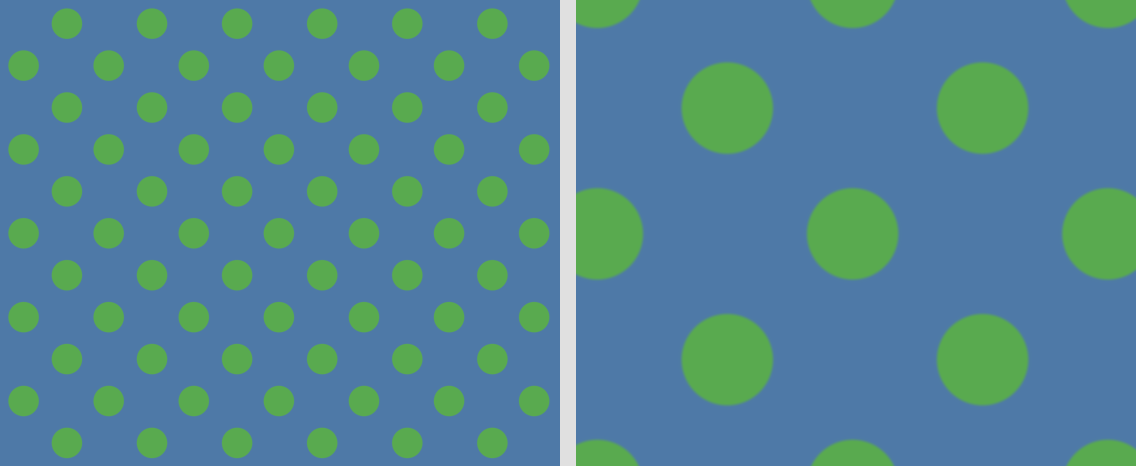
Left, the full canvas; right, a detail of the centre.
This pattern is drawn by a WebGL 1 fragment shader. Its source:

```glsl
precision highp float;
// Staggered green polka dots on a flat blue ground.

uniform vec2 u_resolution;

// All lengths are fractions of the canvas width.
const vec2 PITCH = vec2(0.15195, 0.07487);
const vec2 FIRST_DOT = vec2(0.1195, 0.0412);
const float ODD_ROW_SHIFT = 0.0746;
const float DOT_RADIUS = 0.0272;
const float EDGE_SOFTNESS = 0.0014;
const float FRINGE_WIDTH = 0.0032;
const float FRINGE_STRENGTH = 0.12;

const vec3 GROUND_BLUE = vec3(0.306, 0.475, 0.655);
const vec3 DOT_GREEN = vec3(0.349, 0.667, 0.310);

// Vector from the nearest dot centre; every second row is shifted sideways.
vec2 staggeredCell(vec2 p, vec2 pitch, float shift) {
  float row = floor(p.y / pitch.y + 0.5);
  p.x -= shift * mod(row, 2.0);
  float column = floor(p.x / pitch.x + 0.5);
  return p - vec2(column * pitch.x, row * pitch.y);
}

float circleDistance(vec2 p, float radius) {
  return length(p) - radius;
}

float softFill(float dist, float softness) {
  return 1.0 - smoothstep(-softness, softness, dist);
}

void main() {
  vec2 p = gl_FragCoord.xy / u_resolution.x;
  vec2 cell = staggeredCell(p - FIRST_DOT, PITCH, ODD_ROW_SHIFT);
  float dist = circleDistance(cell, DOT_RADIUS);

  // Solid dot with a faint fringe just outside its rim.
  float pixel = 1.0 / u_resolution.x;
  float dotMask = softFill(dist, max(EDGE_SOFTNESS, 0.7 * pixel));
  float fringe = FRINGE_STRENGTH * softFill(dist, FRINGE_WIDTH);

  vec3 color = mix(GROUND_BLUE, DOT_GREEN, max(dotMask, fringe));
  gl_FragColor = vec4(color, 1.0);
}
```
